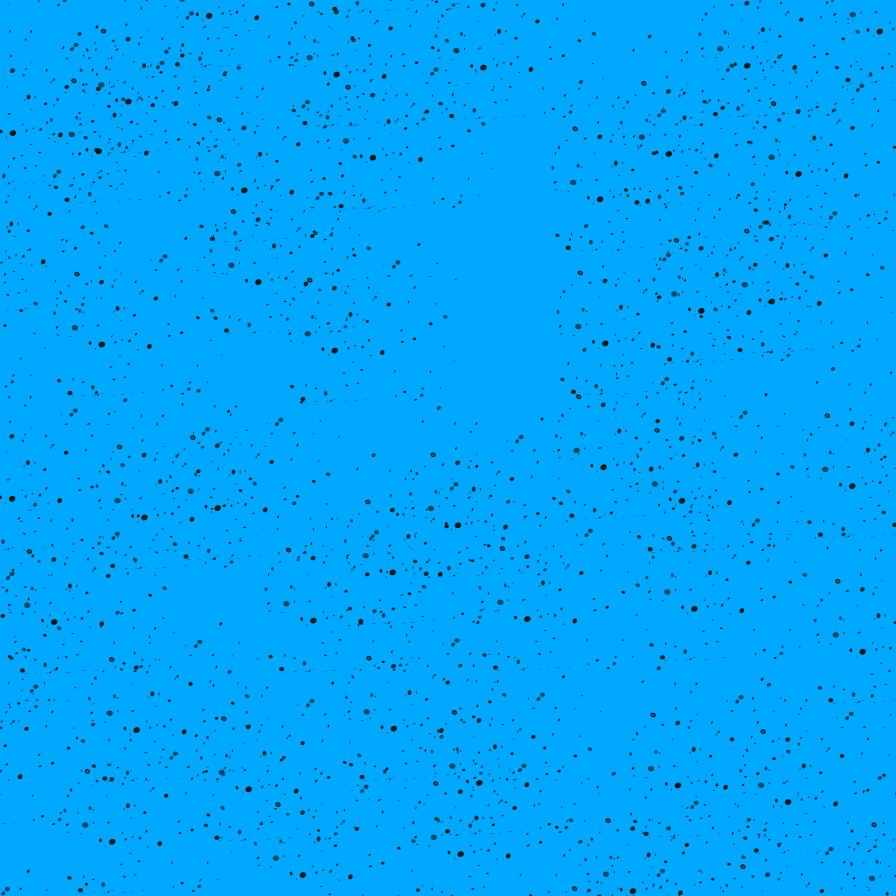
Give the GLSL for this texture, as a WebGL 1 fragment shader.

```glsl
precision highp float;
uniform vec2 u_resolution;

vec3 hash3(vec2 p) {
  vec3 h = fract(p.xyx * vec3(0.1031, 0.1030, 0.0973));
  h += dot(h, h.yxz + 33.33);
  return fract((h.xxy + h.yzz) * h.zyx);
}

// Coverage of one ellipse; stretch lengthens it along its angle
float fleck(vec2 d, float radius, float angle, float stretch, float soft) {
  float c = cos(angle), s = sin(angle);
  d = vec2(c * d.x + s * d.y, c * d.y - s * d.x);
  float dist = length(d / vec2(stretch, 1.0 / stretch)) - radius;
  return 1.0 - smoothstep(-soft, soft, dist);
}

// Grid of jittered flecks inside one spatter; q runs from 0 to 1
float fleckLayer(vec2 q, float size, float count, vec2 radii, float fill, float stretch, float soft) {
  vec2 cell = floor(q * count);
  vec3 place = hash3(cell + count * 7.3);
  vec3 look = hash3(cell + count * 3.1 + 41.7);
  vec2 center = (cell + 0.16 + 0.68 * place.xy) / count;

  // Flecks crowd around the heart of the spatter
  vec2 fromHeart = center - vec2(0.38, 0.48);
  float density = fill * mix(0.55, 1.6, exp(-7.0 * dot(fromHeart, fromHeart)));
  if (place.z > density) return 0.0;

  float radius = mix(radii.x, radii.y, look.x);
  float angle = 0.7 + 2.2 * (look.y - 0.5);
  vec2 d = (q - center) * size;
  float ink = fleck(d, radius, angle, stretch, soft);

  // A few flecks have a pale core
  float hollow = step(0.86, look.z) * 0.55;
  ink -= hollow * fleck(d, radius * 0.5, angle, stretch, soft);
  return ink * mix(0.65, 1.0, smoothstep(0.0, 0.6, look.z));
}

// Faint flat dashes along the foot of a spatter
float footDashes(vec2 q, float size, float soft) {
  float column = floor(q.x * 18.0);
  vec3 h = hash3(vec2(column, 91.0));
  vec2 center = vec2((column + 0.35 + 0.3 * h.x) / 18.0, 0.02 + 0.025 * h.y);
  float inside = step(0.1, q.x) * step(q.x, 0.55);
  return 0.4 * inside * fleck((q - center) * size, 0.0008, 0.0, 1.8, soft);
}

float spatter(vec2 q, float size, float soft) {
  float ink = fleckLayer(q, size, 4.0, vec2(0.0021, 0.0036), 0.55, 1.08, soft);
  ink = max(ink, fleckLayer(q, size, 7.0, vec2(0.0012, 0.0024), 0.48, 1.12, soft));
  ink = max(ink, fleckLayer(q, size, 13.0, vec2(0.0006, 0.0013), 0.3, 1.3, soft));
  return max(ink, footDashes(q, size, soft));
}

void main() {
  float side = min(u_resolution.x, u_resolution.y);
  vec2 p = gl_FragCoord.xy / side;
  float soft = 0.7 / side;
  float size = 0.2;
  float spacing = 0.156;

  // Overlapping spatters, scattered so that gaps stay open
  float ink = 0.0;
  vec2 home = floor(p / spacing);
  for (int j = -2; j <= 0; j++) {
    for (int i = -2; i <= 0; i++) {
      vec2 cell = home + vec2(float(i), float(j));
      vec2 corner = (cell + hash3(cell + 17.0).xy) * spacing;
      vec2 q = (p - corner) / size;
      if (min(q.x, q.y) >= 0.0 && max(q.x, q.y) < 1.0) {
        ink = max(ink, spatter(q, size, soft));
      }
    }
  }

  vec3 skyBlue = vec3(0.0, 0.66, 1.0);
  vec3 darkInk = vec3(0.01, 0.09, 0.07);
  gl_FragColor = vec4(mix(skyBlue, darkInk, ink), 1.0);
}
```
